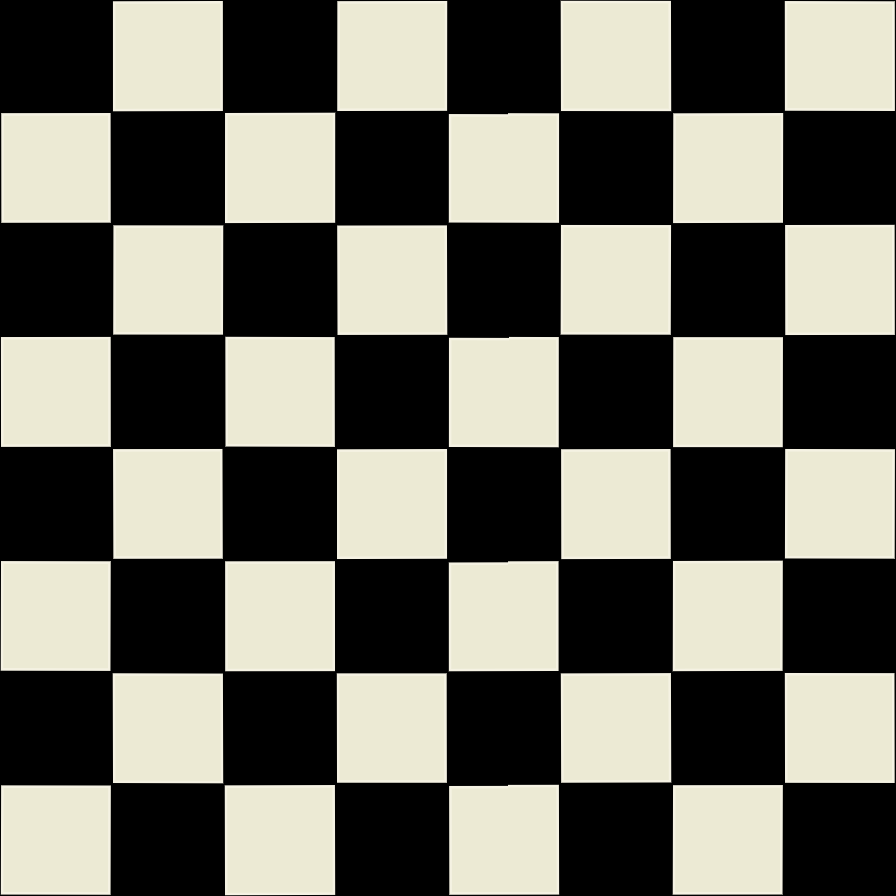
Give the GLSL for this pattern, as a Shadertoy shader.

```glsl
// Checkerboard of eight by eight squares, cream on black, cut slightly by hand.
// Each cream square is a box distance with hashed insets and tilt, plus a pale rim.
// Cell indices stay within the board, so the pattern wraps at every edge.

// Sine-free hash: two values from 0 to 1 per cell
vec2 hash22(vec2 p) {
    vec3 q = fract(p.xyx * vec3(0.1031, 0.1030, 0.0973));
    q += dot(q, q.yzx + 33.33);
    return fract((q.xx + q.yz) * q.zy);
}

// Depth inside a slightly uneven square, in cell units
float squareDepth(vec2 local, vec2 cell) {
    vec2 lowInset = 0.007 + 0.006 * hash22(cell + 3.0);
    vec2 highInset = 0.007 + 0.006 * hash22(cell + 17.0);
    vec2 tilt = 0.006 * (hash22(cell + 41.0) - 0.5);
    local += tilt * (local.yx - 0.5);

    // Small notch in the horizontal edges of one column
    if (cell.x == 4.0 && local.x < 0.54) highInset.y += 0.009;

    vec2 depth = min(local - lowInset, 1.0 - highInset - local);
    return min(depth.x, depth.y);
}

void mainImage(out vec4 fragColor, in vec2 fragCoord) {
    vec2 board = fragCoord / iResolution.xy * 8.0;
    vec2 cell = mod(floor(board), 8.0);
    float pixel = 8.0 / min(iResolution.x, iResolution.y);

    // Cream lies on the even diagonals, starting at the lower left
    float isCream = 1.0 - mod(cell.x + cell.y, 2.0);
    float depth = squareDepth(fract(board), cell);
    float coverage = isCream * clamp(depth / pixel + 0.5, 0.0, 1.0);

    // Faint lighter rim just inside each cream edge
    float rim = 1.0 - smoothstep(0.018, 0.018 + pixel, depth);
    vec3 cream = mix(vec3(0.925, 0.918, 0.832), vec3(0.96, 0.95, 0.89), rim);

    fragColor = vec4(cream * coverage, 1.0);
}
```
